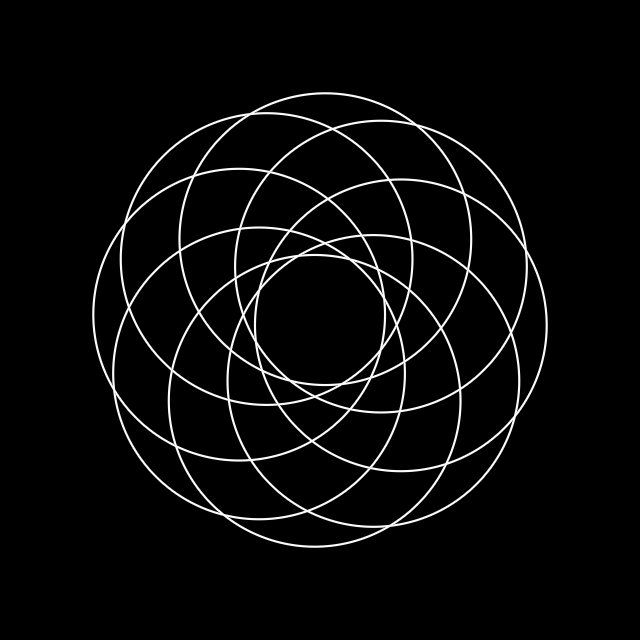
This background is drawn by a WebGL 1 fragment shader. Its source:

```glsl
precision highp float;
// Rosette of eight overlapping thin white circles on black.

uniform vec2 u_resolution;

const int CIRCLES = 8;
const float TAU = 6.283185;

float ringDistance(vec2 p, vec2 center, float radius) {
    return abs(length(p - center) - radius);
}

void main() {
    float size = min(u_resolution.x, u_resolution.y);
    vec2 p = (gl_FragCoord.xy - 0.5 * u_resolution) / size;

    // Nearest outline among circles whose centers lie evenly on a small orbit
    float nearest = 1.0;
    for (int i = 0; i < CIRCLES; i++) {
        float angle = TAU * float(i) / float(CIRCLES) - 0.066;
        vec2 center = 0.1266 * vec2(cos(angle), sin(angle));
        nearest = min(nearest, ringDistance(p, center, 0.2279));
    }

    // Stroke with a one-pixel antialiased edge
    float halfWidth = 0.00168;
    float stroke = clamp((halfWidth - nearest) * size + 0.5, 0.0, 1.0);
    gl_FragColor = vec4(vec3(0.985 * stroke), 1.0);
}
```
